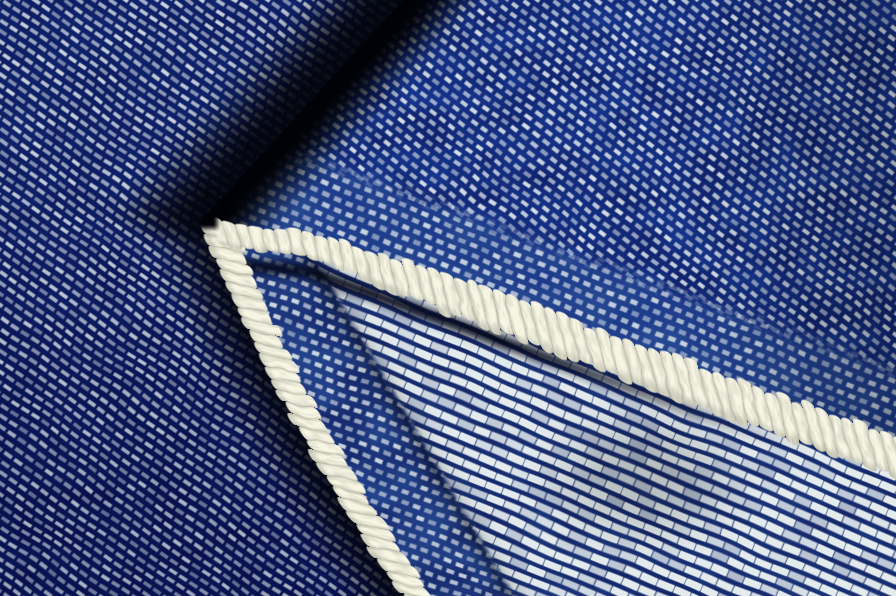
A WebGL 1 fragment shader for this texture:

```glsl
precision highp float;
uniform vec2 u_resolution;

const vec3 INK = vec3(0.015, 0.025, 0.09);
const vec3 NAVY = vec3(0.03, 0.07, 0.31);
const vec3 INDIGO = vec3(0.08, 0.19, 0.52);
const vec3 FADED = vec3(0.15, 0.28, 0.57);
const vec3 COTTON = vec3(0.89, 0.92, 0.93);
const vec3 FRAY = vec3(0.97, 0.96, 0.89);
const vec3 FRAY_CREASE = vec3(0.58, 0.59, 0.53);
const vec2 TIP = vec2(0.369, 0.614);
const vec2 FOLD_POINT = vec2(0.353, 0.647);
const vec2 FOLD_NORMAL = vec2(0.738, -0.675);
const vec2 TWILL_CELL = vec2(0.020, 0.0150);
const vec2 HEM_CELL = vec2(0.021, 0.0165);
const vec2 LINING_CELL = vec2(0.030, 0.0200);
const float TUFT_LENGTH = 0.023;
const float HEM_WIDTH = 0.135;

float hash(vec2 p) {
  vec3 q = fract(p.xyx * 0.1031);
  q += dot(q, q.yzx + 33.33);
  return fract((q.x + q.y) * q.z);
}

float noise(vec2 p) {
  vec2 i = floor(p), f = fract(p);
  f = f * f * (3.0 - 2.0 * f);
  return mix(mix(hash(i), hash(i + vec2(1.0, 0.0)), f.x),
             mix(hash(i + vec2(0.0, 1.0)), hash(i + 1.0), f.x), f.y);
}

// Rows of short stitches descending to the right
float weave(vec2 p, float angle, vec2 cell, vec2 fill, float shift) {
  float c = cos(angle), s = sin(angle);
  vec2 q = vec2(c * p.x - s * p.y, s * p.x + c * p.y) / cell;
  float row = floor(q.y);
  q.x += row * shift + 0.3 * hash(vec2(row, 7.0));
  vec2 f = abs(fract(q) - 0.5) * 2.0;
  vec2 soft = 0.12 + 1.1 / (u_resolution.y * cell);
  vec2 m = 1.0 - smoothstep(fill - soft, fill + soft, f);
  return m.x * m.y * (0.65 + 0.55 * hash(vec2(floor(q.x), row) + 50.0));
}

// Coverage and brightness of a row of loose tufts
vec2 frayedEdge(float along, float across, float halfWidth) {
  float s = (along + 0.3 * across + 0.006 * noise(vec2(along, across) * 60.0)) / TUFT_LENGTH;
  float f = fract(s);
  float bulge = sqrt(max(4.0 * f * (1.0 - f), 0.0));
  float reach = halfWidth * (0.72 + 0.4 * hash(vec2(floor(s), step(0.0, across) + 9.0)) + 0.2 * bulge);
  float px = 1.0 / u_resolution.y;
  float cover = 1.0 - smoothstep(reach - px, reach + px, abs(across));
  float fiber = noise(vec2(s * 6.0, across * 90.0));
  float light = (0.35 + 0.65 * bulge) * (0.8 + 0.35 * fiber);
  light *= 1.0 - 0.35 * smoothstep(0.5, 1.1, -across / halfWidth);
  return vec2(cover, clamp(light, 0.0, 1.0));
}

float upperEdge(float x) {
  return 0.594 - 0.364 * (x - 0.51) - 0.035 * (1.0 - smoothstep(0.36, 0.55, x));
}

float lowerEdge(float y) {
  float d = TIP.y - y;
  return TIP.x + 0.378 * d + 0.262 * d * d;
}

void main() {
  vec2 p = gl_FragCoord.xy / u_resolution.y;
  float px = 1.0 / u_resolution.y;
  vec2 w = p + 0.006 * (vec2(noise(p * 14.0), noise(p * 14.0 + 40.0)) - 0.5);
  float mottle = noise(p * vec2(22.0, 30.0));
  float dTop = (p.y - upperEdge(p.x)) * 0.94;
  float dLeft = (p.x - lowerEdge(p.y)) * 0.88;
  float dFold = dot(p - FOLD_POINT, FOLD_NORMAL);

  // Underlying cloth, shaded beside the flap
  float gap = mix(dLeft, dFold, smoothstep(0.58, 0.66, p.y));
  float lit = smoothstep(0.0, 0.13, -gap - 0.015 * smoothstep(0.58, 0.66, p.y));
  float height = smoothstep(0.05, 0.9, p.y);
  vec3 cloth = mix(NAVY, INDIGO, 0.45 * height + 0.2 * mottle - 0.1);
  float stitch = weave(w, 0.62, TWILL_CELL, vec2(0.76, 0.42), 0.37);
  cloth = mix(cloth, COTTON, stitch * (0.62 + 0.12 * height));
  vec3 color = mix(INK * 0.5, cloth, 0.06 + 0.94 * lit);

  // Folded cloth and its paler hem
  vec3 face = mix(NAVY, INDIGO, 0.55 + 0.6 * mottle);
  float faceStitch = weave(w, 0.66, TWILL_CELL, vec2(0.64, 0.46), 0.41);
  face = mix(face, COTTON, faceStitch * 0.78);
  vec3 hem = mix(INDIGO, FADED, 0.4 + 0.6 * mottle);
  hem = mix(hem, COTTON, 0.72 * weave(w, 0.40, HEM_CELL, vec2(0.60, 0.48), 0.5));
  float hemMask = 1.0 - smoothstep(HEM_WIDTH - 0.02, HEM_WIDTH + 0.02, dTop);
  face = mix(face, hem, hemMask);
  face *= 1.0 - 0.22 * smoothstep(1.1, 1.5, p.x);
  face = mix(INK * 0.3, face, smoothstep(0.02, 0.115, dFold));
  float faceMask = smoothstep(-px, px, dTop) * smoothstep(-px, px, dFold);
  color = mix(color, face, faceMask);

  // Pale reverse side with a blue turned strip
  vec3 lining = mix(NAVY, FADED, 0.35 + 0.3 * mottle);
  float threads = weave(w, 0.40, LINING_CELL, vec2(0.96, 0.60), 0.43);
  lining = mix(lining, COTTON, clamp(threads * 1.15, 0.0, 1.0));
  float blotch = length((p - vec2(1.08, 0.20)) * vec2(1.0, 1.4));
  lining *= 1.0 - 0.18 * (1.0 - smoothstep(0.03, 0.22, blotch));
  vec3 strip = mix(NAVY, FADED, 0.45 + 0.5 * mottle);
  strip = mix(strip, COTTON, 0.75 * weave(w, 0.36, HEM_CELL, vec2(0.62, 0.44), 0.46));
  float dStrip = (p.x - 0.539 - 0.59 * (0.549 - p.y)) * 0.86;
  vec3 reverse = mix(strip, lining, smoothstep(-0.006, 0.006, dStrip));
  reverse *= 1.0 - 0.4 * exp(-abs(dStrip + 0.008) / 0.012);
  float seam = exp(-pow((dTop + 0.043) / 0.013, 2.0)) * (1.0 - smoothstep(0.8, 1.4, p.x));
  reverse = mix(reverse, INK, seam * 0.85);
  float reverseMask = smoothstep(-px, px, -dTop) * smoothstep(-px, px, dLeft);
  color = mix(color, reverse, reverseMask);

  // Frayed cotton along both cut edges
  vec2 left = frayedEdge(p.y * 1.14, dLeft, 0.021);
  left.x *= 1.0 - smoothstep(TIP.y - 0.005, TIP.y + 0.01, p.y);
  color = mix(color, mix(FRAY_CREASE, FRAY, left.y), left.x);
  float topWidth = mix(0.017, 0.030, smoothstep(0.40, 0.85, p.x));
  vec2 top = frayedEdge(p.x * 1.06 + 3.0, dTop, topWidth);
  top.x *= smoothstep(TIP.x - 0.012, TIP.x + 0.004, p.x);
  color = mix(color, mix(FRAY_CREASE, FRAY, top.y), top.x);

  gl_FragColor = vec4(clamp(color, 0.0, 1.0), 1.0);
}
```
